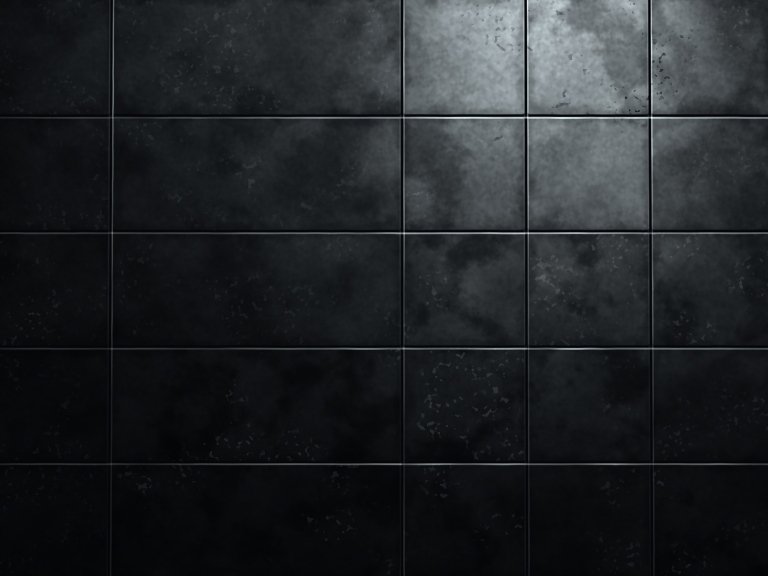
Write a Shadertoy shader that draws this texture.

```glsl
// Dark glazed wall tiles: five rows, one wide column among square ones.
// Each tile is a rounded box with lit bevels, noise stains and grit,
// under a soft lamp glow that falls off from the upper right.

const float ROW_PITCH = 0.2005;
const float ROW_START = -0.003;
const float COL_PITCH = 0.2147;
const float WIDE_LEFT = 0.194;
const float WIDE_RIGHT = 0.698;
const float HALF_GAP = 0.0019;
const vec2 LAMP = vec2(0.96, 1.02);
const vec3 GLAZE_TINT = vec3(0.945, 1.0, 1.01);
const vec3 SHADOW_TINT = vec3(-0.004, 0.001, 0.010);

float hash(vec2 p) {
    vec3 q = fract(vec3(p.xyx) * 0.1031);
    q += dot(q, q.yzx + 33.33);
    return fract((q.x + q.y) * q.z);
}

float noise(vec2 p) {
    vec2 i = floor(p), f = fract(p);
    f = f * f * (3.0 - 2.0 * f);
    vec2 e = vec2(0.0, 1.0);
    return mix(mix(hash(i), hash(i + e.yx), f.x),
               mix(hash(i + e), hash(i + e.yy), f.x), f.y);
}

vec2 turn(vec2 p) {
    return mat2(0.8, 0.6, -0.6, 0.8) * p;
}

float fbm(vec2 p) {
    float sum = 0.0, amp = 0.5;
    for (int i = 0; i < 6; i++) {
        sum += amp * noise(p);
        p = 2.0 * turn(p) + 7.3;
        amp *= 0.55;
    }
    return sum * 0.92;
}

float roundBox(vec2 p, vec2 halfSize, float radius) {
    vec2 q = abs(p) - halfSize + radius;
    return length(max(q, 0.0)) + min(max(q.x, q.y), 0.0) - radius;
}

// Soft line of half width w around distance zero
float band(float dist, float w, float aa) {
    return 1.0 - smoothstep(w - aa, w + aa, abs(dist));
}

// Irregular fine specks where two turned noise layers both peak
float grit(vec2 p) {
    float layers = noise(turn(p) * 210.0) * noise(turn(turn(p)) * 150.0 + 31.0);
    return smoothstep(0.38, 0.62, layers);
}

// Position from the tile centre; also yields half size and tile id
vec2 tileAt(vec2 p, out vec2 halfSize, out vec2 id) {
    bool wide = p.x > WIDE_LEFT && p.x < WIDE_RIGHT;
    float width = wide ? WIDE_RIGHT - WIDE_LEFT : COL_PITCH;
    float start = p.x < WIDE_RIGHT ? WIDE_LEFT : WIDE_RIGHT;
    vec2 size = vec2(width, ROW_PITCH);
    vec2 cell = (p - vec2(start, ROW_START)) / size;
    halfSize = 0.5 * size;
    id = floor(cell) + vec2(start > WIDE_LEFT ? 5.0 : 2.0, 3.0);
    return (fract(cell) - 0.5) * size;
}

// Wide dim glow plus a flat-topped reflection
float lampGlow(vec2 p) {
    vec2 d = (p - LAMP) * (p - LAMP);
    float core = d.x / 0.062;
    return 0.027 + 0.26 * exp(-d.x / 0.46 - d.y / 0.32)
                 + 0.41 * exp(-core * core - d.y / 0.13);
}

// Stains and grit; specks are dark on bright glaze, pale on dark glaze
float weather(float lum, vec2 p, vec2 id) {
    vec2 q = p + id * 3.7;
    float wear = mix(0.3, 1.0, hash(id + 11.0));
    float stain = smoothstep(0.48, 0.70, fbm(q * 14.0 + 21.0));
    float cluster = smoothstep(0.48, 0.68, fbm(q * 11.0 + 47.0)) * wear;
    float bright = smoothstep(0.25, 0.5, lum);
    lum *= 1.0 + (fbm(q * 13.0) - 0.48) * mix(0.9, 0.3, bright);
    lum *= 1.0 - mix(0.45, 0.35, bright) * wear * stain;
    float marked = mix(lum + 0.10, lum * 0.3, bright);
    return mix(lum, marked, grit(q) * cluster);
}

void mainImage(out vec4 fragColor, in vec2 fragCoord) {
    vec2 p = fragCoord / iResolution.xy * vec2(4.0 / 3.0, 1.0);
    float aa = 0.7 / iResolution.y;
    // Columns spread slightly downwards; the top row runs past the edge
    vec2 wall = vec2(0.67 + (p.x - 0.67) / (1.0105 - 0.0105 * p.y),
                     p.y - 0.05 * max(p.y - 0.82, 0.0));
    vec2 halfSize, id;
    vec2 local = tileAt(wall, halfSize, id);
    float wobble = (noise(p * 40.0) - 0.5) * 0.0006;
    float dist = roundBox(local, halfSize - HALF_GAP, 0.005) + wobble;

    // Glaze: slight tilt per tile, fine surface relief and grain
    vec2 tilt = vec2(hash(id), hash(id + 5.0)) - 0.5;
    float lum = lampGlow(p + tilt * 0.03);
    float relief = noise(p * 75.0) - noise(p * 75.0 + vec2(0.1, 0.45));
    float grain = noise(turn(p) * 190.0) - 0.5;
    lum *= 1.0 + 0.12 * relief + 0.16 * grain;
    lum = weather(lum, p, id);

    // Uneven soot along the edges, then the dark joint
    float soot = (fbm(p * 28.0 + id) - 0.45) * 0.04;
    lum *= mix(0.78, 1.0, smoothstep(0.0, 0.016, -dist - soot));
    lum = mix(lum, 0.02, smoothstep(-aa - 0.001, aa, dist));

    // Bevels: bright upper rim, dimmer left rim and faint right rim
    float across = exp(-(p.x - 0.93) * (p.x - 0.93) / 0.22);
    float patchy = 0.6 + 0.7 * noise(p * 16.0 + id);
    float upper = halfSize.y - local.y - 0.0034 + wobble;
    float side = halfSize.x - abs(local.x) - 0.0032 + wobble;
    float topRim = (0.14 + 0.42 * across) * mix(0.7, 1.0, p.y);
    float sideRim = 0.07 + 0.06 * across + 0.30 * smoothstep(0.15, 1.0, p.y);
    sideRim *= local.x < 0.0 ? 1.0 : 0.3;
    lum += band(upper, 0.0016, aa) * topRim * patchy;
    lum += band(side, 0.0012, aa) * sideRim * patchy;

    vec3 color = lum * GLAZE_TINT + SHADOW_TINT;
    fragColor = vec4(clamp(color, 0.0, 1.0), 1.0);
}
```
